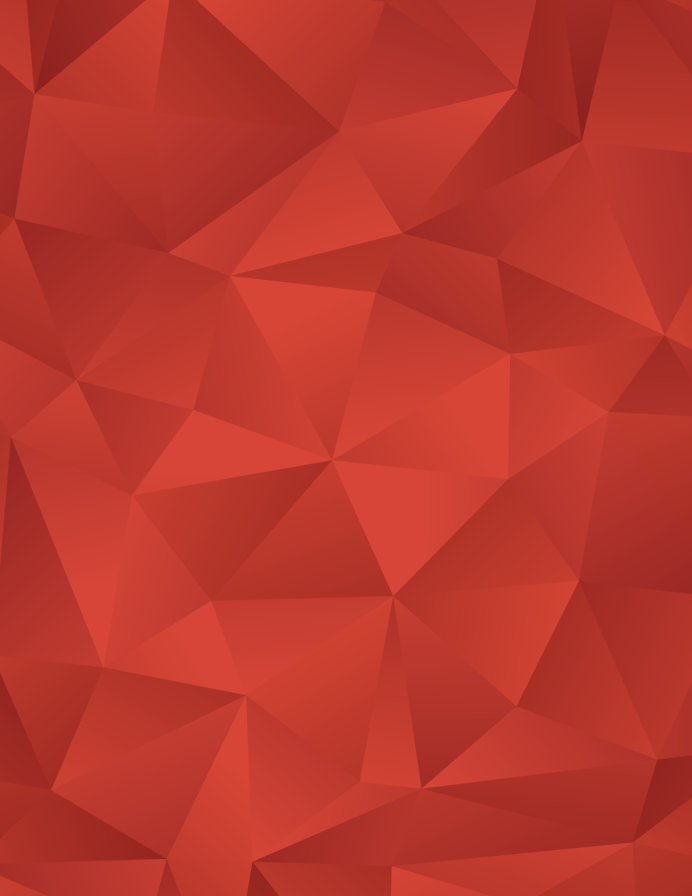
A WebGL 1 fragment shader for this background:

```glsl
precision highp float;
// Low-poly field of red facets: a tilted, jittered grid whose quads are each
// split into two triangles. Every facet gets a flat random tone, a soft linear
// gradient and a share of a broad central glow.

uniform vec2 u_resolution;

const float CELLS = 6.7;             // grid cells per canvas height
const float JITTER = 0.78;           // vertex displacement, below 1 keeps quads simple
const float TILT = 0.38;             // grid rotation in radians
const vec2 SEED = vec2(37.0, 61.0);  // selects the arrangement

const vec3 DARK = vec3(0.560, 0.135, 0.122);
const vec3 BRIGHT = vec3(0.840, 0.272, 0.212);
const float TONE_SPREAD = 0.54;      // random tone range between facets
const float SLOPE = 0.36;            // tone change per cell inside a facet
const float WARMTH = 0.016;          // blue variation between facets

const vec2 GLOW_CENTER = vec2(0.45, 0.43);
const float GLOW_TONE = 0.82;
const float EDGE_TONE = 0.37;
const float EDGE_WIDTH = 1.2;        // facet edge blend in pixels

vec3 hash3(vec2 p) {
  vec3 q = fract(p.xyx * vec3(0.1031, 0.1030, 0.0973));
  q += dot(q, q.yxz + 33.33);
  return fract((q.xxy + q.yzz) * q.zyx);
}

float cross2(vec2 a, vec2 b) {
  return a.x * b.y - a.y * b.x;
}

vec2 gridVertex(vec2 id) {
  return id + JITTER * (hash3(id + SEED).xy - 0.5);
}

// Signed distance to the line a-b, positive on its left side.
float edgeDistance(vec2 p, vec2 a, vec2 b) {
  return cross2(b - a, p - a) / length(b - a);
}

// Smaller signed area of the two triangles made by the diagonal a-c.
float splitQuality(vec2 a, vec2 b, vec2 c, vec2 d) {
  return min(cross2(b - a, c - a), cross2(c - a, d - a));
}

// Facet colour in rgb, premultiplied by its antialiased coverage in alpha.
vec4 facet(vec2 p, vec2 a, vec2 b, vec2 c, vec2 key, mat2 tilt, float pixel) {
  float inside = min(edgeDistance(p, a, b),
                     min(edgeDistance(p, b, c), edgeDistance(p, c, a)));
  float coverage = clamp(0.5 + inside / pixel, 0.0, 1.0);

  // Broad glow, sampled once per facet at its centroid
  vec2 center = (a + b + c) / 3.0;
  vec2 canvas = center * tilt / CELLS;
  canvas.x *= u_resolution.y / u_resolution.x;
  float falloff = smoothstep(0.1, 0.75, distance(canvas, GLOW_CENTER));
  float tone = mix(GLOW_TONE, EDGE_TONE, falloff);

  // Facet tone and gradient
  vec3 rnd = hash3(key + SEED * 3.0);
  float angle = 6.2832 * rnd.y;
  tone += TONE_SPREAD * (rnd.x - 0.5);
  tone += SLOPE * dot(p - center, vec2(cos(angle), sin(angle)));

  vec3 color = mix(DARK, BRIGHT, clamp(tone, 0.0, 1.0));
  color.b += WARMTH * (rnd.z - 0.5);
  return vec4(color, 1.0) * coverage;
}

void main() {
  float c = cos(TILT);
  float s = sin(TILT);
  mat2 tilt = mat2(c, s, -s, c);
  vec2 p = tilt * gl_FragCoord.xy / u_resolution.y * CELLS;
  float pixel = EDGE_WIDTH * CELLS / u_resolution.y;
  vec2 cell = floor(p);
  vec4 sum = vec4(0.0);

  // Blend the facets of all quads that can reach this point
  for (int y = -1; y <= 1; y++) {
    for (int x = -1; x <= 1; x++) {
      vec2 id = cell + vec2(float(x), float(y));
      vec2 v0 = gridVertex(id);
      vec2 v1 = gridVertex(id + vec2(1.0, 0.0));
      vec2 v2 = gridVertex(id + vec2(1.0, 1.0));
      vec2 v3 = gridVertex(id + vec2(0.0, 1.0));
      vec2 key = id * 2.0;

      // Split along the diagonal giving the fuller triangles
      if (splitQuality(v0, v1, v2, v3) > splitQuality(v1, v2, v3, v0)) {
        sum += facet(p, v0, v1, v2, key, tilt, pixel);
        sum += facet(p, v0, v2, v3, key + 1.0, tilt, pixel);
      } else {
        sum += facet(p, v1, v2, v3, key, tilt, pixel);
        sum += facet(p, v1, v3, v0, key + 1.0, tilt, pixel);
      }
    }
  }
  gl_FragColor = vec4(sum.rgb / max(sum.a, 0.001), 1.0);
}
```
